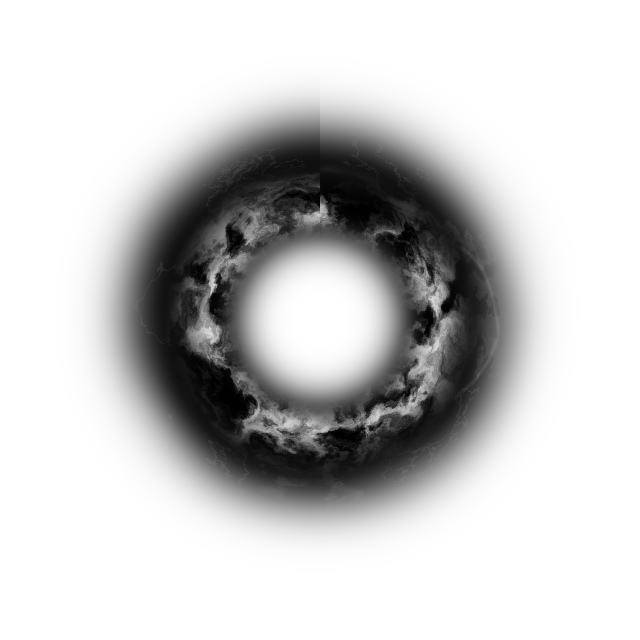
Give the GLSL for this background, as a Shadertoy shader.

```glsl
float hash(vec2 cell) {
    vec3 v = fract(vec3(cell.xyx) * 0.1031);
    v += dot(v, v.yzx + 33.33);
    return fract((v.x + v.y) * v.z);
}

float valueNoise(vec2 q) {
    vec2 cell = floor(q), f = fract(q);
    f = f * f * (3.0 - 2.0 * f);
    return mix(mix(hash(cell), hash(cell + vec2(1, 0)), f.x),
               mix(hash(cell + vec2(0, 1)), hash(cell + vec2(1, 1)), f.x), f.y);
}

float fbm(vec2 q) {
    float sum = 0.0, weight = 0.5;
    for (int i = 0; i < 6; i++) {
        sum += weight * valueNoise(q);
        q = mat2(0.94, 0.34, -0.34, 0.94) * q * 2.03 + 17.3;
        weight *= 0.54;
    }
    return sum / 1.06;
}

// Soft bump of height one
float bump(float x, float width) {
    return exp(-x * x / (width * width));
}

void mainImage(out vec4 fragColor, in vec2 fragCoord) {
    vec2 p = (fragCoord - 0.5 * iResolution.xy) / min(iResolution.x, iResolution.y);
    float radius = length(p);
    vec2 dir = p / max(radius, 0.0001);

    // Polar noise space, with its seam straight up
    float angle = atan(p.x, -p.y);
    vec2 polar = vec2(angle * 4.0, radius * 32.0) + 40.0;
    vec2 warp = vec2(fbm(polar + 7.1), fbm(polar + 23.7)) - 0.5;

    // White core and the soft fade to the white surround
    float core = exp(-pow(radius / 0.13, 5.5));
    float drift = 0.008 * dir.y - 0.002 * dir.x
                + 0.014 * (valueNoise(polar * vec2(0.5, 0.3)) - 0.5);
    float rim = max(radius - drift - 0.235, 0.0) / 0.07;
    float surround = 1.0 - exp(-rim * rim);

    // Smoky ring, brightest along its middle
    float smoke = smoothstep(0.28, 0.78, fbm(polar + 2.2 * warp));
    float ring = smoothstep(0.122, 0.165, radius) * (1.0 - smoothstep(0.195, 0.25, radius));
    float middle = 0.177 + 0.006 * dir.x - 0.008 * max(dir.y, 0.0);
    smoke *= ring * mix(0.48, 0.86, bump(radius - middle, 0.024));

    // Dark hollow to the right of the seam
    smoke *= 1.0 - 0.9 * bump(angle - 2.8, 0.34) * bump(radius - 0.204, 0.025);

    // Faint threads on the outer edge, and one longer arc on the right
    float fold = abs(valueNoise(polar * vec2(0.8, 0.5) + 3.0 * warp) - 0.5);
    float threads = 0.08 * bump(fold, 0.04) * bump(radius - 0.265, 0.025);
    float arcDistance = length(p - vec2(0.135, 0.0)) - 0.142 - 0.012 * warp.x;
    threads += 0.1 * bump(arcDistance, 0.003) * smoothstep(0.19, 0.25, p.x);

    float haze = 0.06 * smoothstep(0.19, 0.24, radius);
    float light = core + smoke * (1.0 - core) + haze + threads;
    light = mix(light, 1.0, surround);
    fragColor = vec4(vec3(clamp(light, 0.0, 1.0)), 1.0);
}
```
